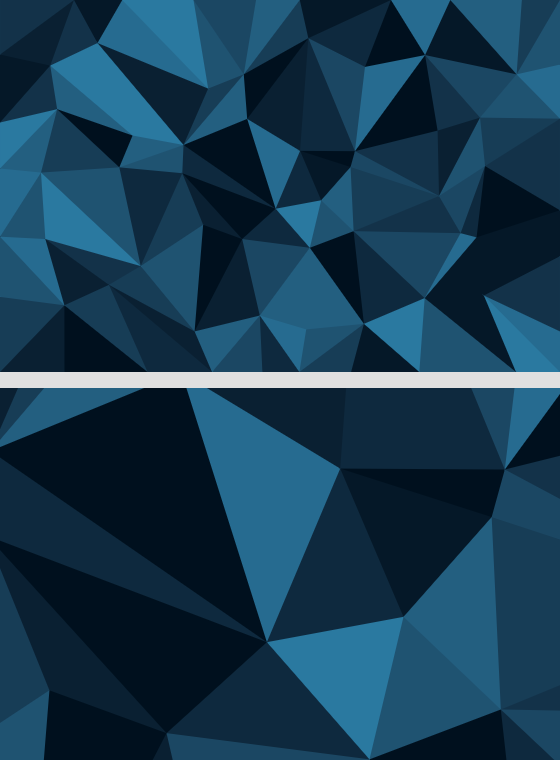
Top, the full canvas; bottom, a detail of the centre.
Give the GLSL for this background, as a Shadertoy shader.

```glsl
const vec2 GRID = vec2(9.0, 6.0);   // mesh cells across the canvas
const float JITTER = 0.88;          // vertex spread, in cells
const float SHADES = 11.0;          // steps of the colour ramp

float hash(vec2 p) {
    return fract(sin(dot(p, vec2(127.1, 311.7))) * 43758.5453);
}

// Jittered grid vertex; border vertices stay on the border
vec2 meshVertex(vec2 id, vec2 grid, float jitter) {
    vec2 offset = vec2(hash(id + 3.7), hash(id + 41.3)) - 0.5;
    vec2 inside = step(0.5, id) * step(id, grid - 0.5);
    return id + jitter * offset * inside;
}

float cross2(vec2 a, vec2 b) {
    return a.x * b.y - a.y * b.x;
}

float signedArea(vec2 a, vec2 b, vec2 c) {
    return 0.5 * cross2(b - a, c - a);
}

// Signed distance to the line a-b, negative on its left
float lineDistance(vec2 p, vec2 a, vec2 b) {
    return cross2(p - a, normalize(b - a));
}

// Antialiased coverage of a counter-clockwise triangle
float triangleCoverage(vec2 p, vec2 a, vec2 b, vec2 c, float pixel) {
    float d = max(lineDistance(p, a, b), max(lineDistance(p, b, c), lineDistance(p, c, a)));
    return clamp(0.5 - d / pixel, 0.0, 1.0);
}

// Near-black navy to clear blue
vec3 blueRamp(float t) {
    vec3 color = vec3(-0.01, 0.05, 0.10)
               + vec3(0.22, 0.30, 0.39) * t
               + vec3(-0.04, 0.15, 0.17) * t * t;
    return max(color, 0.0);
}

// Random shade, shifted between 3x3 blocks so that all shades get even shares
vec3 facetColor(vec2 cell, float side, float shades) {
    vec2 block = floor(cell / 3.0);
    float random = hash(mod(cell, 3.0) + vec2(17.0 * side + 5.0, 9.0));
    float t = fract(random + block.x / 3.0 + block.y / 2.0);
    return blueRamp((floor(t * shades) + 0.5) / shades);
}

void mainImage(out vec4 fragColor, in vec2 fragCoord) {
    vec2 p = fragCoord / iResolution.xy * GRID;
    float pixel = GRID.y / iResolution.y;
    vec3 color = vec3(0.0);
    float total = 0.0;

    for (int y = -1; y <= 1; y++)
    for (int x = -1; x <= 1; x++) {
        vec2 cell = floor(p) + vec2(x, y);
        vec2 a = meshVertex(cell, GRID, JITTER);
        vec2 b = meshVertex(cell + vec2(1.0, 0.0), GRID, JITTER);
        vec2 c = meshVertex(cell + vec2(1.0, 1.0), GRID, JITTER);
        vec2 d = meshVertex(cell + vec2(0.0, 1.0), GRID, JITTER);

        // Split along the diagonal that leaves the fuller triangles
        float splitAC = min(signedArea(a, b, c), signedArea(a, c, d));
        float splitBD = min(signedArea(b, c, d), signedArea(b, d, a));
        if (splitBD > splitAC) {
            vec2 first = a;
            a = b;
            b = c;
            c = d;
            d = first;
        }

        float lower = triangleCoverage(p, a, b, c, pixel);
        float upper = triangleCoverage(p, a, c, d, pixel);
        color += lower * facetColor(cell, 0.0, SHADES);
        color += upper * facetColor(cell, 1.0, SHADES);
        total += lower + upper;
    }

    fragColor = vec4(color / max(total, 0.001), 1.0);
}
```
